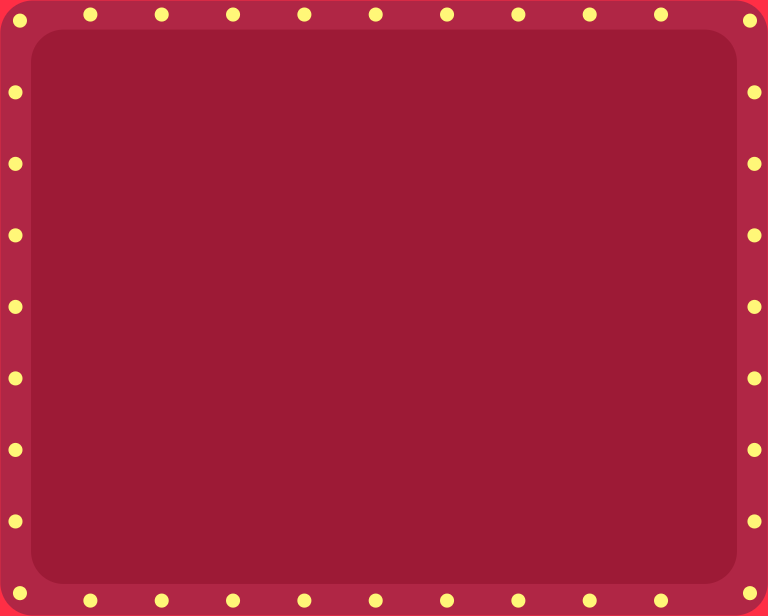
Give the GLSL for this background, as a WebGL 1 fragment shader.

```glsl
precision highp float;
// Crimson marquee sign: a rounded panel in a rounded frame lined with yellow bulbs.

uniform vec2 u_resolution;

// Lengths are in canvas heights, measured from the canvas centre.
#define CANVAS vec2(1.25, 1.0)
#define FRAME_HALF vec2(0.6245, 0.4992)
#define PANEL_HALF vec2(0.5745, 0.4500)
#define PANEL_CENTER vec2(0.0, 0.0020)
#define CORNER_RADIUS 0.053
#define BULB_CENTER vec2(0.0016, 0.0018)
#define BULB_RADIUS 0.0114
#define BULB_STEP 0.1161
#define BULB_EDGE vec2(0.6014, 0.4757)
#define BULB_CORNER vec2(0.5941, 0.4647)
#define ROW_SHIFT vec2(-0.0151, -0.0011)

const vec3 BACKDROP_RED = vec3(1.00, 0.18, 0.27);
const vec3 FRAME_RED = vec3(0.69, 0.15, 0.27);
const vec3 PANEL_RED = vec3(0.616, 0.102, 0.212);
const vec3 BULB_YELLOW = vec3(1.00, 0.97, 0.47);

float roundedBox(vec2 p, vec2 halfSize, float radius) {
  vec2 q = abs(p) - halfSize + radius;
  return length(max(q, 0.0)) + min(max(q.x, q.y), 0.0) - radius;
}

// Offset to the nearest of 2 * count + 1 evenly spaced bulbs.
float nearestBulb(float x, float count) {
  return x - BULB_STEP * clamp(floor(x / BULB_STEP + 0.5), -count, count);
}

float bulbs(vec2 p) {
  vec2 row = p - ROW_SHIFT;
  float rows = length(vec2(nearestBulb(row.x, 4.0), abs(row.y) - BULB_EDGE.y));
  float sides = length(vec2(abs(p.x) - BULB_EDGE.x, nearestBulb(p.y, 3.0)));
  float corners = length(abs(p) - BULB_CORNER);
  return min(min(rows, sides), corners) - BULB_RADIUS;
}

// Antialiased coverage of a signed distance.
float cover(float dist) {
  return clamp(0.5 - dist * u_resolution.y, 0.0, 1.0);
}

void main() {
  vec2 p = (gl_FragCoord.xy / u_resolution - 0.5) * CANVAS;

  // Frame and inset panel
  vec3 color = BACKDROP_RED;
  color = mix(color, FRAME_RED, cover(roundedBox(p, FRAME_HALF, CORNER_RADIUS)));
  float panel = roundedBox(p - PANEL_CENTER, PANEL_HALF, CORNER_RADIUS);
  color = mix(color, PANEL_RED, cover(panel));

  // Bulbs around the frame
  color = mix(color, BULB_YELLOW, cover(bulbs(p - BULB_CENTER)));

  gl_FragColor = vec4(color, 1.0);
}
```
